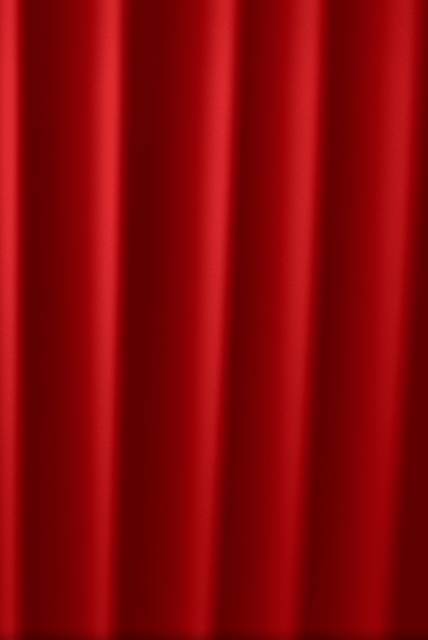
Write a WebGL 1 fragment shader that draws this texture.

```glsl
precision highp float;

uniform vec2 u_resolution;

vec2 hash2(vec2 cell) {
  vec2 q = vec2(dot(cell, vec2(12.7, 31.1)), dot(cell, vec2(26.9, 18.3)));
  return fract(sin(q) * 437.58);
}

// Distance to the nearest scattered point
float cellular(vec2 p) {
  vec2 cell = floor(p);
  float nearest = 2.0;
  for (int j = -1; j <= 1; j++) {
    for (int i = -1; i <= 1; i++) {
      vec2 neighbour = cell + vec2(float(i), float(j));
      nearest = min(nearest, length(neighbour + hash2(neighbour) - p));
    }
  }
  return nearest;
}

// Crest position of a fold; the folds fan out towards the top
float crestX(float fold, float y) {
  float bulge = mix(0.022, 0.043, y) * exp(-1.5 * (fold - 2.0) * (fold - 2.0));
  return 0.022 + fold * mix(0.2125, 0.232, y) + bulge
       + 0.002 * fold * sin(3.14 * y);
}

// Slow rise on the left, glossy crest, steep drop on the right
float foldLight(float d, float fold) {
  float shoulder = 0.53 * smoothstep(-0.18, 0.0, d);
  float glossWidth = 0.034 + 0.004 * fold;
  float gloss = (0.54 - 0.02 * fold * fold) * exp(-d * d / (glossWidth * glossWidth));
  float drop = 1.0 - smoothstep(0.0, 0.05 + 0.004 * fold, d);
  return (shoulder + gloss) * drop;
}

vec3 velvetColor(float light) {
  vec3 shadow = vec3(0.375, 0.0, 0.0);
  vec3 crimson = vec3(0.61, 0.008, 0.025);
  vec3 sheen = vec3(0.84, 0.15, 0.17);
  vec3 color = mix(shadow, crimson, clamp(light / 0.5, 0.0, 1.0));
  return mix(color, sheen, clamp((light - 0.5) / 0.5, 0.0, 1.1));
}

void main() {
  vec2 uv = gl_FragCoord.xy / u_resolution;
  vec2 cloth = gl_FragCoord.xy / u_resolution.x;

  // Five hanging folds
  float light = 0.0;
  for (int i = 0; i < 5; i++) {
    float fold = float(i);
    light = max(light, foldLight(uv.x - crestX(fold, uv.y), fold));
  }

  // Lamp from above, weakest at the hem
  light *= mix(0.6, 1.0, smoothstep(0.0, 0.72, uv.y));
  light *= 1.0 - 0.1 * smoothstep(0.85, 1.0, uv.y);
  light += 0.05 * smoothstep(0.5, 1.0, uv.y);

  // Fine slanted weave, most visible on lit cloth
  vec2 slanted = mat2(0.87, -0.5, 0.5, 0.87) * cloth;
  float grain = cellular(slanted * vec2(110.0, 190.0)) - 0.5;
  float slub = sin(cloth.x * 43.0 + 3.0 * sin(cloth.y * 9.0)) * sin(cloth.y * 31.0);
  light += grain * (0.015 + 0.05 * light) + 0.006 * slub;

  vec3 color = velvetColor(light);
  color *= mix(0.8, 1.0, smoothstep(0.0, 0.02, uv.y));
  gl_FragColor = vec4(color, 1.0);
}
```
